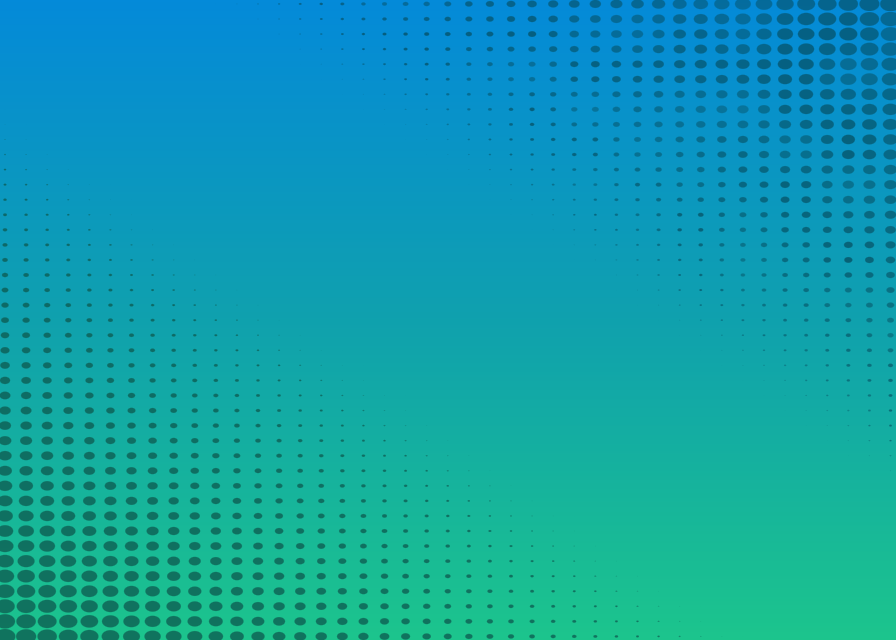
Reproduce this background procedurally as a Shadertoy shader.

```glsl
float hash(vec2 p) {
    return fract(sin(dot(p, vec2(127.1, 311.7))) * 43758.5453);
}

float noise(vec2 p) {
    vec2 i = floor(p), f = fract(p);
    f *= f * (3.0 - 2.0 * f);
    return mix(mix(hash(i), hash(i + vec2(1, 0)), f.x),
               mix(hash(i + vec2(0, 1)), hash(i + vec2(1, 1)), f.x), f.y);
}

// Dot radius in cells, shrinking along the diagonal away from a corner
float dotRadius(float cornerDistance, float reach) {
    return 0.5 * pow(max(1.0 - cornerDistance / reach, 0.0), 1.1);
}

// Antialiased dot; pixel is the size of one pixel in cells
float dotMask(vec2 q, float radius, vec2 pixel) {
    float dist = length(q);
    float blur = length(q / max(dist, 0.001) * pixel) + 0.01;
    float coverage = clamp(0.5 + (radius - dist) / blur, 0.0, 1.0);
    return coverage * smoothstep(0.0, 0.06, radius);
}

vec3 gradient(float depth) {
    vec3 blue = vec3(0.015, 0.54, 0.85);
    vec3 teal = vec3(0.06, 0.63, 0.68);
    vec3 green = vec3(0.11, 0.77, 0.55);
    vec3 upper = mix(blue, teal, clamp(depth * 2.0, 0.0, 1.0));
    return mix(upper, green, clamp(depth * 2.0 - 1.0, 0.0, 1.0));
}

void mainImage(out vec4 fragColor, in vec2 fragCoord) {
    vec2 uv = fragCoord / iResolution.xy;
    vec3 color = gradient(1.0 - uv.y);

    // Halftone grid
    float cell = 0.02353;
    vec2 grid = (uv - 0.0056) / cell;
    vec2 id = floor(grid + 0.5);
    vec2 center = id * cell + 0.0056;
    vec2 pixel = 1.0 / (iResolution.xy * cell);
    float diagonal = center.x + center.y;

    // Lower left dots
    float low = dotMask(grid - id, dotRadius(diagonal, 0.85), pixel);
    color = mix(color, vec3(0.05, 0.35, 0.31), 0.76 * low);

    // Upper right dots, with patches of weaker ink
    float high = dotMask(grid - id, dotRadius(2.0 - diagonal, 0.79), pixel);
    float ink = mix(0.42, 0.74, noise(id * 0.4));
    color = mix(color, vec3(0.02, 0.3, 0.37), ink * high);

    fragColor = vec4(color, 1.0);
}
```
